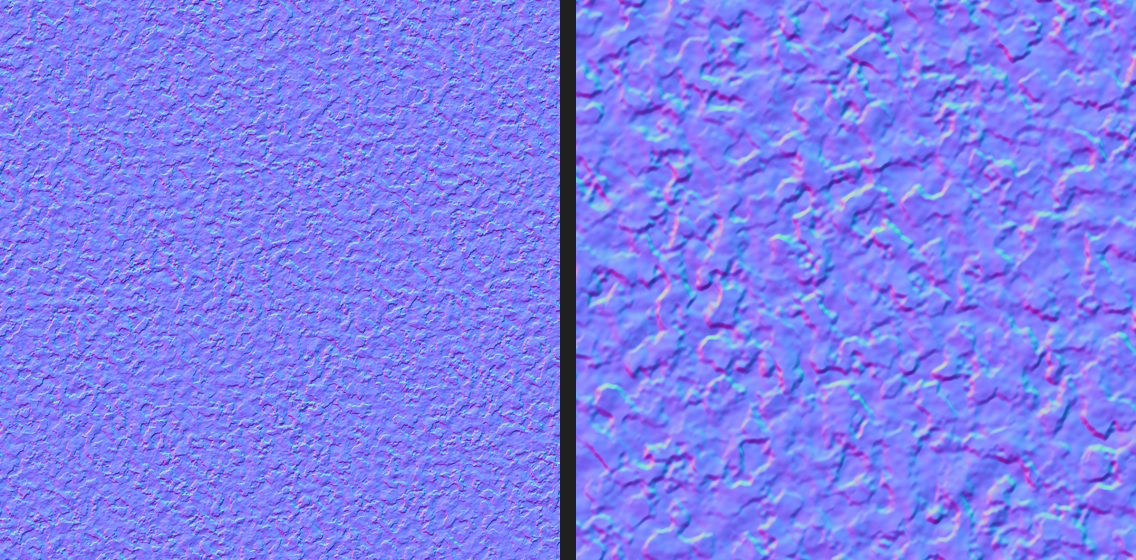
Left: the whole. Right: its middle third, enlarged.
A Shadertoy shader for this texture map:

```glsl
// Tangent-space normal map of rough stucco: fine flat-topped crusts with short, ragged
// rims over softer lumps. A fractal gradient noise is pressed into plateaus of varying
// height, and the slope of that height field is encoded as colour.

const float GRAIN_FREQ   = 58.0;   // crust cells across the canvas
const float OCTAVE_GAIN  = 0.46;   // raggedness of the rims
const float RIM_WIDTH    = 0.19;   // noise band that forms the steep rim
const float CRUST_HEIGHT = 0.108;  // plateau height, in cells
const float LUMP_HEIGHT  = 0.12;   // height of the soft relief, in cells
const float FADE_FREQ    = 0.6;    // how often rims fade out, per cell
const vec2  FADE_RANGE   = vec2(0.45, 1.55);        // weakest and strongest rims
const float PATCH_FREQ   = 6.0;    // size of rougher and calmer areas
const float PATCH_AMOUNT = 0.35;   // strength of that variation
const float SLOPE_STEP   = 0.001;  // half width of the slope filter, in canvas units
const mat2  SLOPE_TO_RG  = mat2(0.95, 0.0, -0.25, -1.1); // red also leans with green
const vec2  HOLLOW_DIR   = vec2(-0.35, -0.94);      // facing that loses some blue
const float HOLLOW_SHADE = 0.2;
const mat2  OCTAVE_TURN  = mat2(1.6, 1.2, -1.2, 1.6); // doubles and rotates

// Integer hash giving a random gradient in [-1, 1]
vec2 hashGradient(ivec2 cell) {
    uvec2 q = uvec2(cell + 4096) * uvec2(1597u, 3571u);
    uint n = (q.x ^ q.y) * 7919u + q.x;
    n = (n ^ (n >> 15)) * 73939u;
    n = (n ^ (n >> 13)) * 91193u;
    n ^= n >> 16;
    return vec2(n & 1023u, (n >> 10) & 1023u) / 511.5 - 1.0;
}

float cornerValue(ivec2 cell, ivec2 corner, vec2 f) {
    return dot(hashGradient(cell + corner), f - vec2(corner));
}

float gradientNoise(vec2 p) {
    vec2 base = floor(p);
    vec2 f = p - base;
    ivec2 cell = ivec2(base);
    vec2 w = f * f * f * (f * (f * 6.0 - 15.0) + 10.0);
    float low  = mix(cornerValue(cell, ivec2(0, 0), f), cornerValue(cell, ivec2(1, 0), f), w.x);
    float high = mix(cornerValue(cell, ivec2(0, 1), f), cornerValue(cell, ivec2(1, 1), f), w.x);
    return 1.22 * mix(low, high, w.y);
}

float fractalNoise(vec2 p) {
    float sum = 0.0, amplitude = 1.0;
    for (int octave = 0; octave < 3; octave++) {
        sum += amplitude * gradientNoise(p);
        p = OCTAVE_TURN * p + 17.3;
        amplitude *= OCTAVE_GAIN;
    }
    return sum;
}

// Height in units of one crust cell
float stuccoHeight(vec2 p) {
    float crust = smoothstep(-RIM_WIDTH, RIM_WIDTH, fractalNoise(p)) - 0.5;
    float fade = smoothstep(-0.3, 0.3, gradientNoise(p * FADE_FREQ + 33.1));
    float lumps = fractalNoise(p * 0.9 + 71.7);
    return CRUST_HEIGHT * mix(FADE_RANGE.x, FADE_RANGE.y, fade) * crust + LUMP_HEIGHT * lumps;
}

void mainImage(out vec4 fragColor, in vec2 fragCoord) {
    vec2 canvas = fragCoord / iResolution.y;
    vec2 p = canvas * GRAIN_FREQ;

    // Slope from central differences
    float e = SLOPE_STEP * GRAIN_FREQ;
    vec2 slope = vec2(
        stuccoHeight(p + vec2(e, 0.0)) - stuccoHeight(p - vec2(e, 0.0)),
        stuccoHeight(p + vec2(0.0, e)) - stuccoHeight(p - vec2(0.0, e))) / (2.0 * e);
    slope *= 1.0 + PATCH_AMOUNT * gradientNoise(canvas * PATCH_FREQ + 5.4);

    // Normal encoded as colour, with duller blue in the hollows
    vec3 normal = normalize(vec3(SLOPE_TO_RG * slope, 1.0));
    vec3 color = 0.5 + 0.5 * normal;
    color.b -= HOLLOW_SHADE * max(0.0, dot(normal.xy, HOLLOW_DIR));
    fragColor = vec4(color, 1.0);
}
```
